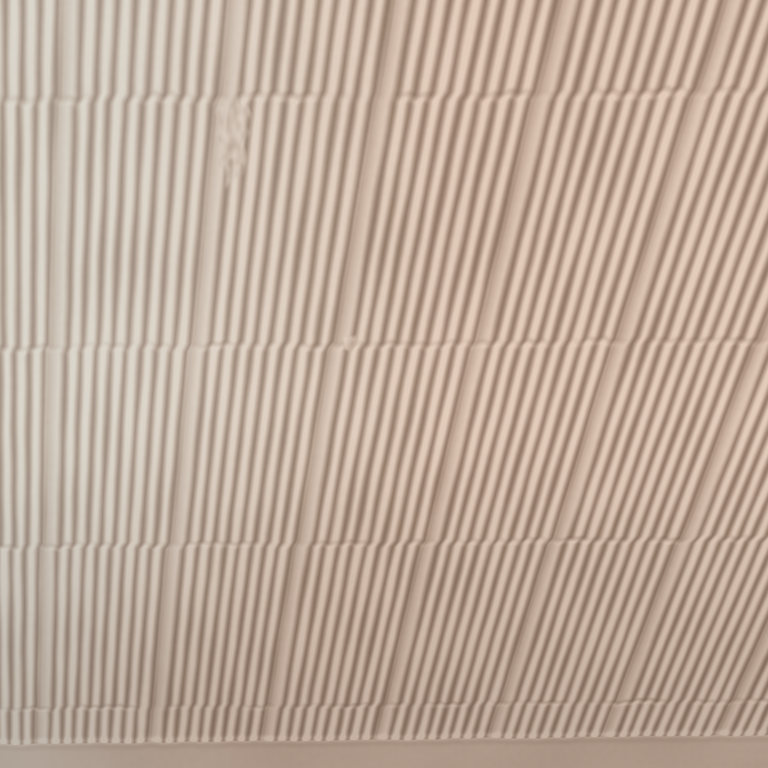
Reproduce this texture procedurally as a Shadertoy shader.

```glsl
const float PITCHES = 9.4;   // groove pitches per panel, flat strip included
const float FLAT = 1.4;      // width of the flat strip, in pitches

float hash(vec2 p) {
    p = fract(p * vec2(0.1031, 0.1137));
    p += dot(p, p.yx + 33.33);
    return fract((p.x + p.y) * p.x * 17.0);
}

vec2 latticeGradient(vec2 cell) {
    float angle = 6.2832 * hash(cell);
    return vec2(cos(angle), sin(angle));
}

float gradientNoise(vec2 p) {
    vec2 i = floor(p), f = p - i;
    vec2 w = f * f * f * (f * (f * 6.0 - 15.0) + 10.0);
    vec2 e = vec2(1.0, 0.0);
    float a = dot(latticeGradient(i), f);
    float b = dot(latticeGradient(i + e.xy), f - e.xy);
    float c = dot(latticeGradient(i + e.yx), f - e.yx);
    float d = dot(latticeGradient(i + e.xx), f - e.xx);
    return mix(mix(a, b, w.x), mix(c, d, w.x), w.y);
}

// Receding plane: x counts panels, y counts courses downwards
vec2 panelCoords(vec2 uv) {
    float down = 1.0 - uv.y;
    float left = 0.0900 - 0.0365 * down;
    float across = (uv.x - left) / (0.2161 - 0.0716 * down);
    float tiltedWidth = 0.2161 - 0.0716 * (down + 0.012 * uv.x);
    return vec2(across, (1.0 / tiltedWidth - 4.84) / 0.61);
}

// Sideways slip of one course
float courseSlip(float across, float course) {
    return 0.018 * gradientNoise(vec2(across * 1.3, course * 7.37 + 0.4));
}

// Signed distance to the nearest groove, in pitches
float grooveOffset(float q) {
    if (q < FLAT) return q < 0.5 * FLAT ? q : q - FLAT;
    return fract(q - FLAT + 0.5) - 0.5;
}

float band(float x, float halfWidth) {
    return exp(-x * x / (halfWidth * halfWidth));
}

// Dark to middle to light, cool on the left and warm on the right
vec3 plasterColor(float shade, float warmth) {
    vec3 dark = mix(vec3(0.64, 0.58, 0.53), vec3(0.58, 0.48, 0.41), warmth);
    vec3 middle = mix(vec3(0.76, 0.71, 0.66), vec3(0.73, 0.63, 0.56), warmth);
    vec3 light = mix(vec3(0.86, 0.84, 0.80), vec3(0.89, 0.80, 0.73), warmth);
    return shade < 0.5 ? mix(dark, middle, shade * 2.0)
                       : mix(middle, light, shade * 2.0 - 1.0);
}

// Rough filled patch: 1 inside, 0 outside
float patchMask(vec2 uv, vec2 center, vec2 radius) {
    float rough = 0.7 * gradientNoise(uv * vec2(90.0, 45.0));
    return 1.0 - smoothstep(0.6, 1.1, length((uv - center) / radius) + rough);
}

void mainImage(out vec4 fragColor, in vec2 fragCoord) {
    vec2 uv = fragCoord / iResolution.xy;
    float aa = 1.0 / iResolution.y;
    vec2 panel = panelCoords(uv);

    // Courses lean slightly, then step back at each joint
    float jointY = panel.y + 0.004 * sin(panel.x * PITCHES * 6.2832)
                 + 0.02 * gradientNoise(vec2(panel.x * 5.0, 2.5));
    float course = floor(jointY + 0.5);
    float joint = jointY - course;
    float stepped = smoothstep(-0.025, 0.025, joint);
    float slip = mix(courseSlip(panel.x, course), courseSlip(panel.x, course + 1.0), stepped)
               + 0.022 * (stepped - 0.5 - joint);
    float wobble = 0.006 * gradientNoise(vec2(panel.x * 9.0, panel.y * 4.0));

    // Rounded ridges and the flat strip between panels
    float q = fract(panel.x + slip + wobble + 0.5 * FLAT / PITCHES) * PITCHES;
    float d = grooveOffset(q);
    float wear = gradientNoise(vec2(panel.x * 7.0, panel.y * 2.5));
    float shade = smoothstep(-0.06, 0.45, abs(d - 0.02) + 0.09 * wear);
    float strip = smoothstep(0.15, 0.4, q) * (1.0 - smoothstep(FLAT - 0.4, FLAT - 0.1, q));
    shade -= strip * mix(0.42, 0.10, smoothstep(0.25, 1.0, q));

    // Uneven joint line, fading in and out: shadow above, lit lip below
    float strength = clamp(0.4 + 1.2 * gradientNoise(vec2(panel.x * 4.0, course * 3.7 + 0.4)),
                           0.0, 1.0);
    shade = mix(shade, 0.6, 0.4 * strength * band(joint, 0.018));
    shade += strength * (0.2 * band(joint - 0.012, 0.01) - 0.2 * band(joint + 0.012, 0.01));

    // Filled scars
    float scar = max(patchMask(uv, vec2(0.304, 0.825), vec2(0.020, 0.062)),
                     patchMask(uv, vec2(0.457, 0.553), vec2(0.010, 0.011)));
    shade = mix(shade, 0.75 + 0.4 * gradientNoise(uv * vec2(110.0, 60.0)), 0.85 * scar);

    // Smooth trim along the lower edge
    float trimY = uv.y - 0.031 - 0.012 * uv.x
                - 0.002 * gradientNoise(vec2(uv.x * 45.0, 0.5));
    float trim = 1.0 - smoothstep(-aa, aa, trimY);
    shade = mix(shade, 0.65 + 0.1 * gradientNoise(uv * 9.0), trim);
    shade += 0.3 * band(trimY - 0.003, 0.004) - 0.12 * band(trimY + 0.005, 0.004);

    // Warm falloff, dim lower end and soft mottling
    float lower = 1.0 - smoothstep(0.0, 0.5, uv.y);
    float warmth = smoothstep(0.05, 0.65, uv.x + 0.25 * lower);
    shade += 0.03 * gradientNoise(uv * 110.0) + 0.06 * gradientNoise(uv * 5.0);
    vec3 color = plasterColor(clamp(shade, 0.0, 1.0), warmth);
    color *= 1.0 - 0.13 * lower;
    fragColor = vec4(color, 1.0);
}
```
